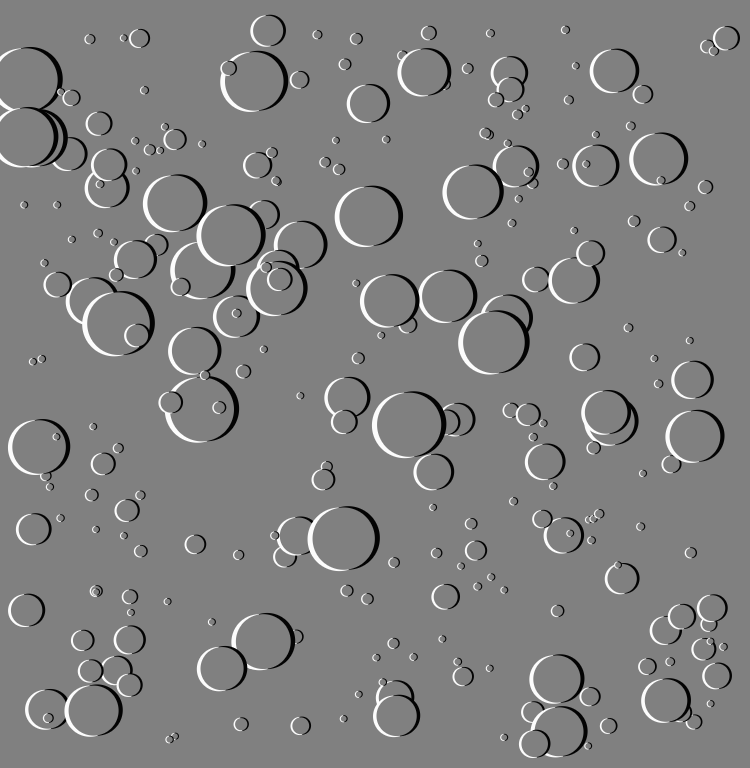
Write a WebGL 2 fragment shader that draws this pattern.

```glsl
#version 300 es
precision highp float;
// Scattered flat discs on grey, each with a white crescent on one side and a black one on the other.

uniform vec2 u_resolution;
out vec4 fragColor;

// Lengths are fractions of the canvas height.
const int   DISC_COUNT   = 265;
const float RADIUS_MIN   = 0.0045;
const float RADIUS_MAX   = 0.0430;
const float SIZE_SKEW    = 3.6;     // higher gives more small discs
const float RIM_SHIFT    = 0.14;    // crescent width, relative to the radius
const float OUTLINE      = 0.0008;  // thin line all around the face
const float MARGIN       = 0.027;   // keeps centres off the canvas edge
const float TILT         = 0.16;    // angle of the light-to-dark axis
const vec3  GREY         = vec3(0.50);
const vec3  LIGHT_RIM    = vec3(0.99);
const vec3  DARK_RIM     = vec3(0.01);

// Integer mixing hash.
uint mixBits(uint n) {
    n = n * 747796405u + 2891336453u;
    n = ((n >> ((n >> 28u) + 4u)) ^ n) * 277803737u;
    return (n >> 22u) ^ n;
}

// Uniform random value in 0..1 for one property of one disc.
float random(int disc, uint property) {
    uint bits = mixBits(uint(disc) * 4u + property + 7001u);
    return float(bits >> 8u) / 16777216.0;
}

// Antialiased coverage of a shape from its signed distance.
float coverage(float dist, float pixel) {
    return clamp(0.5 - dist / pixel, 0.0, 1.0);
}

// Lays one disc with its two crescents over the colour below.
vec3 paintDisc(vec3 below, vec2 offset, float radius, vec2 axis, float pixel) {
    vec2 shift = axis * radius * RIM_SHIFT;
    float rim = min(length(offset - shift), length(offset + shift)) - radius;
    float face = length(offset) - radius + OUTLINE;
    float darkSide = coverage(-dot(offset, axis), pixel);
    vec3 rimColour = mix(LIGHT_RIM, DARK_RIM, darkSide);
    vec3 disc = mix(rimColour, GREY, coverage(face, pixel));
    return mix(below, disc, coverage(rim, pixel));
}

void main() {
    float pixel = 1.0 / u_resolution.y;
    vec2 point = gl_FragCoord.xy * pixel;
    vec2 canvas = vec2(u_resolution.x * pixel, 1.0);
    vec2 axis = vec2(cos(TILT), sin(TILT));
    vec3 colour = GREY;

    // Later discs cover earlier ones.
    for (int i = 0; i < DISC_COUNT; i++) {
        vec2 place = vec2(random(i, 0u), random(i, 1u));
        vec2 offset = point - mix(vec2(MARGIN), canvas - MARGIN, place);
        float radius = mix(RADIUS_MIN, RADIUS_MAX, pow(random(i, 2u), SIZE_SKEW));
        float reach = radius * (1.0 + RIM_SHIFT) + pixel;
        if (dot(offset, offset) < reach * reach) {
            colour = paintDisc(colour, offset, radius, axis, pixel);
        }
    }

    fragColor = vec4(colour, 1.0);
}
```
